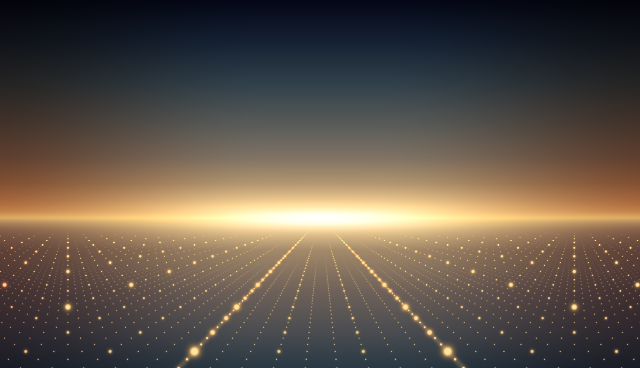
This background is drawn by a Shadertoy shader. Its source:

```glsl
#define HORIZON 0.407
#define CENTRE_SHIFT 0.003
#define ROW_SCALE 0.724
#define COLUMN_GAP 1.376
#define DOT_SIZE 0.027
#define DOT_WHITE vec3(1.0, 0.95, 0.72)
#define DOT_GOLD vec3(1.0, 0.72, 0.32)
#define EMBER vec3(1.0, 0.36, 0.16)
#define BAND_GOLD vec3(1.0, 0.82, 0.47)
#define SKY_EDGE vec3(0.74, 0.54, 0.45)
#define GROUND_EDGE vec3(0.58, 0.48, 0.54)

float rise(float from, float to, float v) {
    return clamp((v - from) / (to - from), 0.0, 1.0);
}

// Warm haze fading to night blue with height
vec3 skyColour(float h) {
    vec3 c = mix(vec3(0.93, 0.78, 0.53), vec3(0.68, 0.57, 0.43), rise(0.03, 0.095, h));
    c = mix(c, vec3(0.50, 0.45, 0.39), rise(0.095, 0.163, h));
    c = mix(c, vec3(0.35, 0.36, 0.35), rise(0.163, 0.253, h));
    c = mix(c, vec3(0.19, 0.25, 0.29), rise(0.253, 0.366, h));
    c = mix(c, vec3(0.08, 0.13, 0.20), rise(0.366, 0.480, h));
    return mix(c, vec3(0.015, 0.025, 0.085), rise(0.480, 0.593, h));
}

// Reflected haze fading to slate toward the viewer
vec3 groundColour(float d) {
    vec3 c = mix(vec3(0.88, 0.75, 0.52), vec3(0.62, 0.52, 0.40), rise(0.02, 0.086, d));
    c = mix(c, vec3(0.43, 0.38, 0.35), rise(0.086, 0.20, d));
    c = mix(c, vec3(0.29, 0.30, 0.315), rise(0.20, 0.31, d));
    return mix(c, vec3(0.16, 0.22, 0.265), rise(0.31, 0.407, d));
}

// One level of the dot lattice: x is the core, y the halo, z marks the main spokes
vec3 dotLevel(vec2 q, float scale) {
    float depth = ROW_SCALE / q.y;
    vec2 grid = scale * vec2(q.x * depth / COLUMN_GAP, depth);
    vec2 cell = vec2(floor(grid.x) + 0.5, floor(grid.y + 0.5)) / scale;
    vec2 centre = vec2(COLUMN_GAP * cell.x, ROW_SCALE) / cell.y;
    float spoke = 1.0 - step(0.02, abs(abs(cell.x) - 0.5));

    float radius = DOT_SIZE * pow(scale, -0.85) / cell.y;
    radius *= 1.0 + 0.8 * spoke * step(2.0, scale);
    float drawn = max(radius, 0.7 / iResolution.y);
    float rowGap = ROW_SCALE / (scale * cell.y * cell.y);
    float strength = min(1.0, radius / drawn) * smoothstep(0.001, 0.006, rowGap);
    strength *= mix(pow(scale, -0.3), 1.0, spoke);

    float r = length(q - centre) / drawn;
    float core = 1.0 - smoothstep(0.35, 1.15, r);
    float halo = exp(-0.75 * r * r);
    return vec3(core * strength, halo * strength, spoke);
}

vec3 addDots(vec3 colour, vec2 q) {
    float fade = smoothstep(0.024, 0.06, q.y);
    vec3 glow = mix(DOT_GOLD, EMBER, smoothstep(0.70, 0.90, -q.x));

    // Soft streaks where the main spokes run together
    float depth = ROW_SCALE / q.y;
    float offset = (abs(q.x) - 0.5 * COLUMN_GAP / depth) * depth / 0.021;
    float streak = exp(-offset * offset) * mix(0.22, 0.65, smoothstep(2.0, 7.0, depth));
    colour = mix(colour, BAND_GOLD, streak * fade);

    // Each level divides the lattice by three
    float scale = 9.0;
    for (int i = 0; i < 3; i++) {
        vec3 mark = dotLevel(q, scale);
        vec3 tint = mix(glow, EMBER, 0.25 * mark.z * step(2.0, scale));
        colour = mix(colour, tint, 0.75 * mark.y * fade);
        colour = mix(colour, mix(DOT_WHITE, tint, 0.2), mark.x * fade);
        scale /= 3.0;
    }
    return colour;
}

void mainImage(out vec4 fragColor, in vec2 fragCoord) {
    vec2 p = (fragCoord - vec2(0.5 * iResolution.x, 0.0)) / iResolution.y;
    p -= vec2(CENTRE_SHIFT, HORIZON);
    float edge = smoothstep(0.15, 0.95, abs(p.x));
    float away = abs(p.y);

    // Sky and ground, warmer and darker at the sides
    vec3 sky = skyColour(p.y) * mix(vec3(1.0), SKY_EDGE, edge);
    vec3 ground = groundColour(-p.y) * mix(vec3(1.0), GROUND_EDGE, edge);
    float softEdge = 0.004 + 0.5 / iResolution.y;
    vec3 colour = mix(ground, sky, smoothstep(-softEdge, softEdge, p.y));

    if (p.y < 0.0) {
        colour = addDots(colour, vec2(p.x, max(away, 0.01)));
    }

    // Horizon band, wide bloom and white heart
    float band = exp(-pow(away / 0.018, 1.4)) * mix(0.85, 0.6, edge);
    colour = mix(colour, BAND_GOLD, band);
    float bloom = exp(-p.x * p.x / 0.16 - away / 0.035);
    colour += vec3(0.32, 0.30, 0.24) * bloom;
    float heart = exp(-p.x * p.x / 0.055 - p.y * p.y / 0.0005);
    colour = mix(colour, vec3(1.0), heart);

    fragColor = vec4(clamp(colour, 0.0, 1.0), 1.0);
}
```
